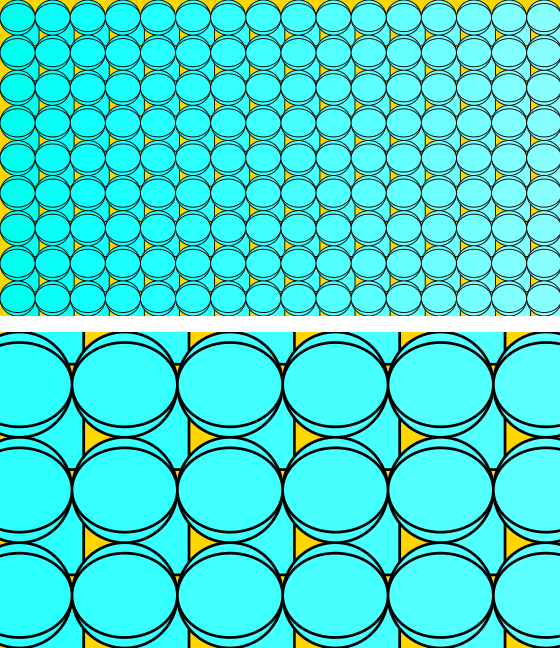
Top: the whole. Bottom: its middle third, enlarged.
Write a Shadertoy shader that draws this pattern.

```glsl
// A 16 by 9 grid of outlined discs, each holding a flattened ellipse, above gold.
// Every cell also drops an outlined slab to its lower right, tucked under the discs.
// Signed distances give fills and strokes; the tint steps from column to column.

const float ROWS = 9.0;
const float LINE_WIDTH = 0.026;                // in cells, like all lengths below
const float DISC_RADIUS = 0.5;
const vec2 ELLIPSE_RADII = vec2(0.5, 0.4);
const vec2 SLAB_START = vec2(0.5, 0.5);        // from the cell's upper left corner
const vec2 SLAB_END = vec2(1.111, 1.306);
const vec3 GOLD = vec3(1.0, 0.84, 0.0);
const vec3 INK = vec3(0.0);
const vec3 FIRST_TINT = vec3(0.0, 1.0, 0.935);
const vec3 TINT_STEP = vec3(0.0355, 0.0, 0.035);

float boxDistance(vec2 p, vec2 halfSize) {
    vec2 q = abs(p) - halfSize;
    return length(max(q, 0.0)) + min(max(q.x, q.y), 0.0);
}

// First-order distance, accurate near the outline
float ellipseDistance(vec2 p, vec2 radii) {
    vec2 q = p / radii;
    return (dot(q, q) - 1.0) / max(2.0 * length(q / radii), 1e-4);
}

float coverage(float dist, float pixel) {
    return clamp(0.5 - dist / pixel, 0.0, 1.0);
}

vec3 paintShape(vec3 under, vec3 fill, float dist, float pixel) {
    vec3 color = mix(under, fill, coverage(dist, pixel));
    return mix(color, INK, coverage(abs(dist) - 0.5 * LINE_WIDTH, pixel));
}

vec3 columnTint(float column) {
    return min(FIRST_TINT + TINT_STEP * column, 1.0);
}

void mainImage(out vec4 fragColor, in vec2 fragCoord) {
    // Grid coordinates, counted rightward and downward from the upper left
    float pixel = ROWS / iResolution.y;
    vec2 grid = vec2(fragCoord.x, iResolution.y - fragCoord.y) * pixel;
    vec2 cell = floor(grid);
    vec3 color = GOLD;

    // Slabs of this cell and of its left and upper neighbours
    vec2 slabCenter = 0.5 * (SLAB_START + SLAB_END);
    vec2 slabHalf = 0.5 * (SLAB_END - SLAB_START);
    for (int row = -1; row <= 0; row++) {
        for (int column = -1; column <= 0; column++) {
            vec2 owner = cell + vec2(column, row);
            if (min(owner.x, owner.y) < 0.0) continue;
            float slab = boxDistance(grid - owner - slabCenter, slabHalf);
            color = paintShape(color, columnTint(owner.x), slab, pixel);
        }
    }

    // Disc and ellipse on top
    vec2 local = grid - cell - 0.5;
    vec3 tint = columnTint(cell.x);
    color = paintShape(color, tint, length(local) - DISC_RADIUS, pixel);
    color = paintShape(color, tint, ellipseDistance(local, ELLIPSE_RADII), pixel);

    fragColor = vec4(color, 1.0);
}
```
